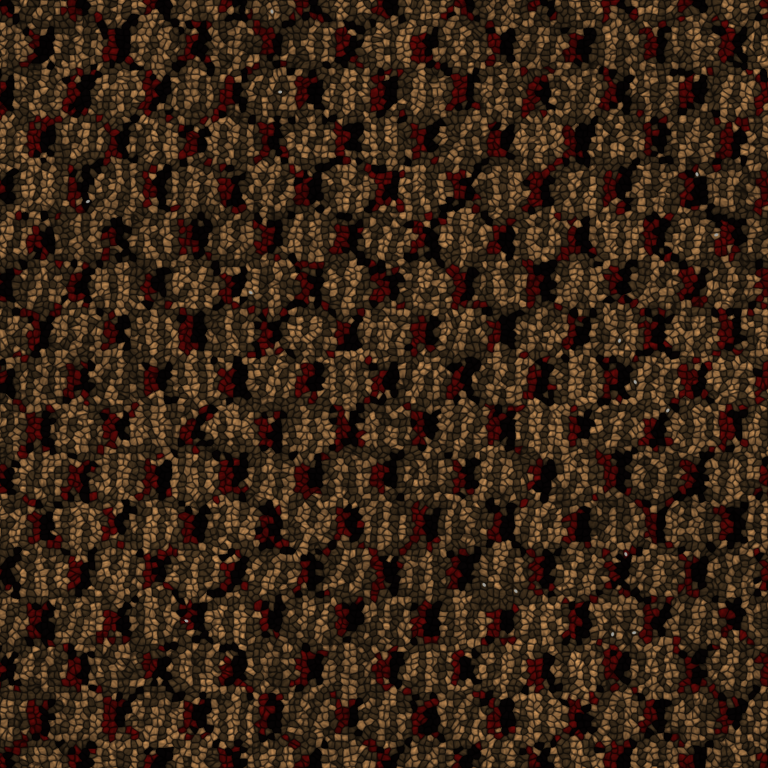
Write a Shadertoy shader that draws this texture.

```glsl
const vec2 REPEAT = vec2(0.1, 0.125);   // 10 across, 16 staggered rows
const vec2 ORIGIN = vec2(0.053, 0.004);
const float LOOPS = 112.0;              // yarn loops per canvas side
const float TAU = 6.2831853;

const vec3 TAN = vec3(0.54, 0.39, 0.235);
const vec3 BROWN = vec3(0.23, 0.17, 0.10);
const vec3 RED = vec3(0.29, 0.028, 0.022);
const vec3 BLACK = vec3(0.022, 0.012, 0.012);
const vec3 LINT = vec3(0.62, 0.62, 0.60);

vec2 hash2(vec2 p) {
    vec3 q = fract(p.xyx * vec3(0.1031, 0.1030, 0.0973));
    q += dot(q, q.yzx + 33.33);
    return fract((q.xx + q.yz) * q.zy);
}

float cornerSlope(vec2 cell, vec2 corner, vec2 f) {
    return dot(hash2(cell + corner) * 2.0 - 1.0, f - corner);
}

float gradientNoise(vec2 p) {
    vec2 i = floor(p), f = fract(p);
    vec2 u = f * f * f * (f * (f * 6.0 - 15.0) + 10.0);
    float low = mix(cornerSlope(i, vec2(0, 0), f), cornerSlope(i, vec2(1, 0), f), u.x);
    float high = mix(cornerSlope(i, vec2(0, 1), f), cornerSlope(i, vec2(1, 1), f), u.x);
    return mix(low, high, u.y);
}

mat2 rotation(float angle) {
    float c = cos(angle), s = sin(angle);
    return mat2(c, s, -s, c);
}

// Offset from the nearest medallion centre on a staggered lattice
vec2 medallionOffset(vec2 p, vec2 size) {
    vec2 u = p / size;
    vec2 a = (fract(u + 0.5) - 0.5) * size;
    vec2 b = (fract(u) - 0.5) * size;
    return dot(a, a) < dot(b, b) ? a : b;
}

// Small mixed loops around the medallions
vec3 nubColor(float pick) {
    return pick < 0.22 ? RED : pick < 0.47 ? BLACK : pick < 0.68 ? TAN : BROWN;
}

// Yarn dyed at point p, with a random pair for the loop
vec3 yarnColor(vec2 p, vec2 rnd) {
    vec2 q = p - ORIGIN;
    q += 0.004 * vec2(gradientNoise(p * 9.0), gradientNoise(p * 9.0 + 40.0));
    vec2 d = medallionOffset(q, REPEAT);
    vec2 variation = hash2(round((q - d) / (0.5 * REPEAT)) + 60.0) - 0.5;
    float radius = length(d) + (rnd.x - 0.5) * 0.006;

    // Striped heart and its speckled rim
    float across = d.x - d.y * (0.15 + 0.5 * variation.x);
    float stripe = cos(TAU * (across / 0.026 + 0.7 * variation.y));
    vec3 color = stripe > -0.2 + 0.5 * (rnd.y - 0.5) ? TAN : BROWN;
    if (radius > 0.029) color = rnd.y < 0.27 ? TAN : BROWN;
    if (radius > 0.036) color = nubColor(rnd.y);

    // Paired red and black bars between neighbours in a row
    float gap = d.x - sign(d.x) * 0.5 * REPEAT.x - 0.12 * d.y;
    bool inBar = abs(gap) < 0.0155 && abs(d.y) < 0.021 && radius > 0.0345;
    if (inBar) color = gap < 0.0 ? RED : BLACK;
    return color;
}

// Nearest loop as (distance, edge gap, seed position)
vec4 nearestLoop(vec2 p) {
    vec2 cell = floor(p), seed = cell;
    float first = 9.0, second = 9.0;
    for (int y = -1; y <= 1; y++)
    for (int x = -1; x <= 1; x++) {
        vec2 id = cell + vec2(x, y);
        vec2 rnd = hash2(id + 7.0);
        vec2 center = id + 0.5 + 0.75 * (rnd - 0.5);
        vec2 local = rotation(TAU * rnd.x) * (p - center);
        float dist = length(local * vec2(0.82, 1.2));
        second = min(second, max(first, dist));
        if (dist < first) {
            first = dist;
            seed = center;
        }
    }
    return vec4(first, second - first, seed);
}

vec3 carpet(vec2 uv) {
    vec4 tuft = nearestLoop(uv * LOOPS);
    vec2 rnd = hash2(floor(tuft.zw * 32.0));
    vec3 color = yarnColor(tuft.zw / LOOPS, rnd);

    // Rounded loops, dark crevices and twisted fibres
    float rise = uv.y * LOOPS - tuft.w;
    float shade = mix(0.38, 1.0, smoothstep(0.0, 0.4, tuft.y));
    shade *= 1.08 - 0.35 * tuft.x + 0.22 * rise;
    vec2 fibre = rotation(TAU * rnd.x) * uv * vec2(150.0, 330.0);
    shade *= 1.0 + 0.45 * gradientNoise(fibre);
    shade *= 0.82 + 0.32 * rnd.x + 0.18 * gradientNoise(uv * 5.0);

    // Rare flecks of lint
    float fleck = step(0.9985, hash2(floor(tuft.zw * 32.0) + 19.0).x);
    fleck *= 1.0 - smoothstep(0.15, 0.35, tuft.x);
    return mix(color * shade, LINT, fleck);
}

void mainImage(out vec4 fragColor, in vec2 fragCoord) {
    // Four samples smooth the loop edges
    vec3 color = vec3(0.0);
    for (int i = 0; i < 4; i++) {
        vec2 shift = vec2(i % 2, i / 2) * 0.5 - 0.25;
        color += 0.25 * carpet((fragCoord + shift) / iResolution.xy);
    }
    fragColor = vec4(clamp(color, 0.0, 1.0), 1.0);
}
```
